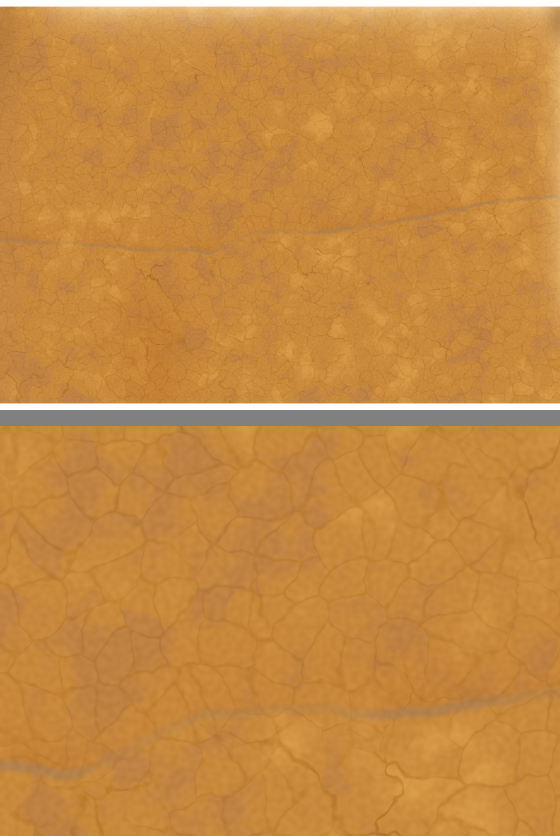
Top: the whole. Bottom: its middle third, enlarged.
Reproduce this texture procedurally as a WebGL 1 fragment shader.

```glsl
precision highp float;
uniform vec2 u_resolution;

const vec3 OCHRE = vec3(0.79, 0.54, 0.235);
const vec3 DULL = vec3(0.75, 0.51, 0.265);
const vec3 GOLD = vec3(0.855, 0.62, 0.29);
const vec3 PALE = vec3(0.95, 0.80, 0.57);
const vec3 RUST = vec3(0.74, 0.45, 0.16);
const vec3 UMBER = vec3(0.62, 0.42, 0.20);
const vec3 VEIN_GREY = vec3(0.68, 0.50, 0.32);
const vec3 MARGIN_WHITE = vec3(1.0, 1.0, 0.995);
const float MARGIN = 0.016;
const float LARGE_GRAINS = 11.0;
const float SMALL_GRAINS = 30.0;
const float VEIN_WIDTH = 0.0045;
const float CRACK_STRENGTH = 0.075;
const float SPECKLE = 0.022;

vec2 hash2(vec2 p) {
  vec3 q = fract(vec3(p.xyx) * vec3(0.1031, 0.1030, 0.0973));
  q += dot(q, q.yzx + 33.33);
  return fract((q.xx + q.yz) * q.zy);
}

float corner(vec2 cell, vec2 offset) {
  float angle = 6.2832 * hash2(cell).x;
  return dot(vec2(cos(angle), sin(angle)), offset);
}

float gradientNoise(vec2 p) {
  vec2 i = floor(p), f = fract(p);
  vec2 w = f * f * f * (f * (f * 6.0 - 15.0) + 10.0);
  vec2 e = vec2(1.0, 0.0);
  float low = mix(corner(i, f), corner(i + e, f - e), w.x);
  float high = mix(corner(i + e.yx, f - e.yx), corner(i + 1.0, f - 1.0), w.x);
  return 1.4 * mix(low, high, w.y);
}

float fbm(vec2 p) {
  float sum = 0.0, gain = 0.5;
  for (int i = 0; i < 5; i++) {
    sum += gain * gradientNoise(p);
    p = mat2(1.6, 1.2, -1.2, 1.6) * p + 17.3;
    gain *= 0.55;
  }
  return sum;
}

// x: distance to the grain border, y: random tone, z: slope across the grain
vec3 grains(vec2 p) {
  vec2 base = floor(p), nearest = vec2(0.0), id = vec2(0.0);
  float first = 8.0, second = 8.0;
  for (int j = -1; j <= 1; j++) {
    for (int i = -1; i <= 1; i++) {
      vec2 cell = base + vec2(float(i), float(j));
      vec2 toSeed = cell + hash2(cell) - p;
      float d = length(toSeed);
      if (d < first) {
        second = first;
        first = d;
        nearest = toSeed;
        id = cell;
      } else {
        second = min(second, d);
      }
    }
  }
  vec2 r = hash2(id + 71.7);
  float angle = 6.2832 * r.y;
  return vec3(second - first, r.x - 0.5, dot(nearest, vec2(cos(angle), sin(angle))));
}

float veinHeight(float x) {
  float y = 0.412 - 0.026 * smoothstep(0.0, 0.38, x);
  y += 0.048 * smoothstep(0.37, 0.46, x) + 0.085 * smoothstep(0.53, 1.0, x);
  return y + 0.012 * fbm(vec2(x * 14.0, 3.7));
}

float spot(vec2 uv, vec2 center, vec2 radius) {
  vec2 d = (uv - center) / radius;
  return exp(-dot(d, d));
}

void main() {
  vec2 uv = gl_FragCoord.xy / u_resolution;
  vec2 p = gl_FragCoord.xy / u_resolution.y;

  // Translucent grains in two sizes, with bent outlines
  vec2 bend = vec2(fbm(p * 9.0), fbm(p * 9.0 + 41.0));
  vec3 large = grains((p + 0.05 * bend) * LARGE_GRAINS);
  vec3 small = grains((p + 0.03 * bend.yx) * SMALL_GRAINS + 19.0);
  float cloud = fbm(p * 3.2 + 5.0);
  float mottle = fbm(p * 16.0 + 23.0);
  float tone = 0.55 * cloud + 0.65 * mottle;
  tone += (0.20 * large.y + 0.22 * large.z) * smoothstep(0.0, 0.10, large.x);
  tone += (0.20 * small.y + 0.15 * small.z) * smoothstep(0.0, 0.20, small.x);

  // Broad light and dull areas
  tone += 0.22 * spot(uv, vec2(0.13, 0.20), vec2(0.10, 0.18));
  tone += 0.20 * spot(uv, vec2(0.84, 0.76), vec2(0.20, 0.20));
  tone -= 0.20 * spot(uv, vec2(0.42, 0.62), vec2(0.25, 0.20));
  vec3 color = mix(DULL, OCHRE, smoothstep(-0.35, -0.02, tone));
  color = mix(color, GOLD, 0.85 * smoothstep(0.04, 0.58, tone));
  color = mix(color, RUST, 0.5 * spot(uv, vec2(0.27, 0.13), vec2(0.07, 0.18)));
  color = mix(color, DULL, 0.6 * (1.0 - smoothstep(0.0, 0.07, uv.x)));

  // Broken hairline cracks along the grain borders
  float broken = smoothstep(0.0, 0.4, fbm(p * 7.0 + 61.0));
  float crack = broken * (1.0 - smoothstep(0.0, 0.05, large.x));
  crack += 0.45 * (1.0 - broken) * (1.0 - smoothstep(0.0, 0.12, small.x));
  color -= CRACK_STRENGTH * crack;

  // Grey vein with a brown shadow above it
  float rise = uv.y - veinHeight(uv.x);
  float shadow = smoothstep(-0.004, 0.004, rise) * exp(-max(rise, 0.0) / 0.035);
  float patchy = 0.45 + 0.55 * smoothstep(-0.3, 0.3, gradientNoise(uv * 13.0));
  color = mix(color, RUST * 0.96, 0.38 * shadow * patchy);
  float vein = 1.0 - smoothstep(0.3 * VEIN_WIDTH, 1.6 * VEIN_WIDTH, abs(rise));
  color = mix(color, VEIN_GREY, 0.75 * vein * patchy);

  // Pale upper and right rims, darker corners
  float depth = 1.0 - MARGIN - uv.y + 0.018 * mottle;
  float rim = exp(-max(depth, 0.0) / 0.038) * smoothstep(0.01, 0.16, uv.x);
  float side = exp(-(1.0 - uv.x) / 0.02) * smoothstep(0.08, 0.4, uv.y);
  color = mix(color, PALE, clamp(0.85 * rim + 0.5 * side, 0.0, 0.85));
  float corners = spot(uv, vec2(1.0, 0.95), vec2(0.025, 0.05));
  corners += 0.5 * spot(uv, vec2(0.0, 0.90), vec2(0.03, 0.12));
  color = mix(color, UMBER, 0.65 * corners);

  // Fine speckle and white margins
  color += SPECKLE * gradientNoise(p * 170.0);
  float fromEdge = min(uv.y, 1.0 - uv.y);
  float stone = smoothstep(MARGIN - 0.0015, MARGIN + 0.0015, fromEdge);
  gl_FragColor = vec4(mix(MARGIN_WHITE, color, stone), 1.0);
}
```
